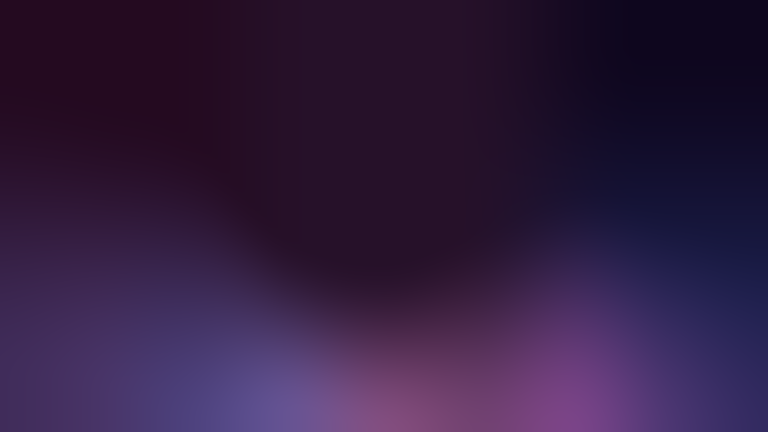
Write a Shadertoy shader that draws this background.

```glsl
// Soft dusk backdrop: a dark wine-to-navy sky over a glowing violet floor.
// Floor colour and glow height follow smooth splines across the width;
// each column then fades from its floor colour up into the sky.

const int STOPS = 9;                      // evenly spaced from left to right
const vec3 WINE  = vec3(0.141, 0.040, 0.127);
const vec3 PLUM  = vec3(0.149, 0.066, 0.161);
const vec3 NIGHT = vec3(0.055, 0.024, 0.118);
const vec3 NAVY  = vec3(0.102, 0.118, 0.290);
const vec2 PLUM_SPAN  = vec2(0.22, 0.42); // wine turns to plum, in x
const vec2 NIGHT_SPAN = vec2(0.58, 0.84); // plum turns to night, in x
const vec2 NAVY_SPAN  = vec2(0.90, 0.20); // night turns to navy, in y

// Colours along the bottom edge
const vec3 FLOOR_COLOR[STOPS] = vec3[STOPS](
    vec3(0.251, 0.173, 0.353), vec3(0.282, 0.204, 0.404),
    vec3(0.306, 0.259, 0.494), vec3(0.400, 0.325, 0.573),
    vec3(0.510, 0.306, 0.502), vec3(0.447, 0.259, 0.447),
    vec3(0.478, 0.267, 0.533), vec3(0.298, 0.212, 0.447),
    vec3(0.196, 0.165, 0.376));

// Heights where the glow ends and where it is full
const vec2 GLOW_SPAN[STOPS] = vec2[STOPS](
    vec2(0.82, 0.12), vec2(0.77, 0.09), vec2(0.70, 0.02),
    vec2(0.46, 0.04), vec2(0.40, 0.00), vec2(0.48, 0.00),
    vec2(0.57, 0.00), vec2(0.52, 0.00), vec2(0.45, 0.00));

// Smooth fade that also accepts a descending span
float fade(vec2 span, float value) {
    float t = clamp((value - span.x) / (span.y - span.x), 0.0, 1.0);
    return t * t * (3.0 - 2.0 * t);
}

// Catmull-Rom weights of the four stops around a segment
vec4 splineWeights(float t) {
    float t2 = t * t;
    float t3 = t2 * t;
    return 0.5 * vec4(-t3 + 2.0 * t2 - t,
                      3.0 * t3 - 5.0 * t2 + 2.0,
                      -3.0 * t3 + 4.0 * t2 + t,
                      t3 - t2);
}

vec3 skyColor(vec2 uv) {
    vec3 warm = mix(WINE, PLUM, fade(PLUM_SPAN, uv.x));
    vec3 cool = mix(NIGHT, NAVY, fade(NAVY_SPAN, uv.y));
    return mix(warm, cool, fade(NIGHT_SPAN, uv.x));
}

void mainImage(out vec4 fragColor, in vec2 fragCoord) {
    vec2 uv = fragCoord / iResolution.xy;

    // Blend the nearby stops for this column
    float position = uv.x * float(STOPS - 1);
    int segment = min(int(position), STOPS - 2);
    vec4 weights = splineWeights(position - float(segment));
    vec3 floorColor = vec3(0.0);
    vec2 glowSpan = vec2(0.0);
    for (int i = 0; i < 4; i++) {
        int stop = clamp(segment + i - 1, 0, STOPS - 1);
        floorColor += weights[i] * FLOOR_COLOR[stop];
        glowSpan += weights[i] * GLOW_SPAN[stop];
    }

    // Raise the floor glow into the sky
    vec3 color = mix(skyColor(uv), floorColor, fade(glowSpan, uv.y));
    fragColor = vec4(color, 1.0);
}
```
